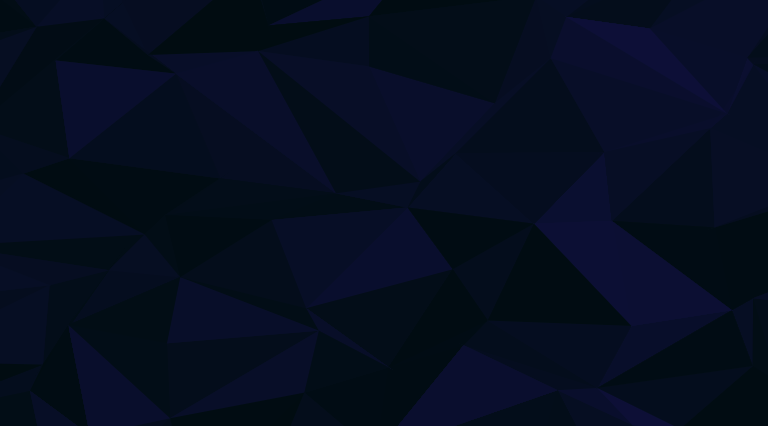
Reproduce this background procedurally as a Shadertoy shader.

```glsl
// Dark navy low-poly backdrop: a crumpled mesh of flat facets, bluer to the right.

const vec2 CELL = vec2(0.235, 0.158); // mesh cell, in canvas heights

vec2 hash22(vec2 p) {
    vec3 q = fract(p.xyx * vec3(0.1031, 0.1030, 0.0973));
    q += dot(q, q.yzx + 33.33);
    return fract((q.xx + q.yz) * q.zy);
}

// Grid corner, shifted far enough that some facets fold into slivers
vec2 meshVertex(vec2 id) {
    return (id + 1.15 * (hash22(id + 17.0) - 0.5)) * CELL;
}

// Signed distance to the line a-b, positive on its left
float edgeDistance(vec2 p, vec2 a, vec2 b) {
    vec2 e = b - a, r = p - a;
    return (e.x * r.y - e.y * r.x) / max(length(e), 1e-4);
}

// Inside distance of a triangle of either winding
float triangleDistance(vec2 p, vec2 a, vec2 b, vec2 c) {
    float winding = edgeDistance(c, a, b) < 0.0 ? -1.0 : 1.0;
    return min(winding * edgeDistance(p, a, b),
           min(winding * edgeDistance(p, b, c), winding * edgeDistance(p, c, a)));
}

vec3 facetColor(vec2 center, float random) {
    float aspect = iResolution.x / iResolution.y;
    float tone = pow(random, 1.7) * (0.65 + 0.45 * center.x / aspect);

    // Calm, brighter patch near the upper right
    vec2 fromGlow = (center - vec2(0.92 * aspect, 0.77)) / vec2(0.32, 0.22);
    tone = mix(tone, 0.72 + 0.25 * random, 0.85 * exp(-dot(fromGlow, fromGlow)));
    return mix(vec3(0.002, 0.048, 0.068), vec3(0.052, 0.060, 0.222), clamp(tone, 0.0, 1.0));
}

void mainImage(out vec4 fragColor, in vec2 fragCoord) {
    vec2 p = fragCoord / iResolution.y;
    vec2 home = floor(p / CELL);
    vec4 sum = vec4(0.0);

    for (int y = -1; y <= 1; y++)
    for (int x = -1; x <= 1; x++) {
        vec2 id = home + vec2(x, y);
        vec2 a = meshVertex(id);
        vec2 b = meshVertex(id + vec2(1, 0));
        vec2 c = meshVertex(id + vec2(1, 1));
        vec2 d = meshVertex(id + vec2(0, 1));

        // Split some cells along the other diagonal
        if (hash22(id + 71.0).x > 0.65) {
            vec2 first = a;
            a = b; b = c; c = d; d = first;
        }

        // Two facets per cell; the heavier one dominates where they overlap
        for (int k = 0; k < 2; k++) {
            vec2 m = k == 0 ? b : c;
            vec2 n = k == 0 ? c : d;
            vec2 random = hash22(id + 131.0 + 57.0 * float(k));
            float coverage = clamp(0.5 + triangleDistance(p, a, m, n) * iResolution.y, 0.0, 1.0);
            float weight = coverage * (1.0 + 15.0 * random.y * random.y);
            sum += weight * vec4(facetColor((a + m + n) / 3.0, random.x), 1.0);
        }
    }
    fragColor = vec4(sum.rgb / max(sum.a, 1e-4), 1.0);
}
```
